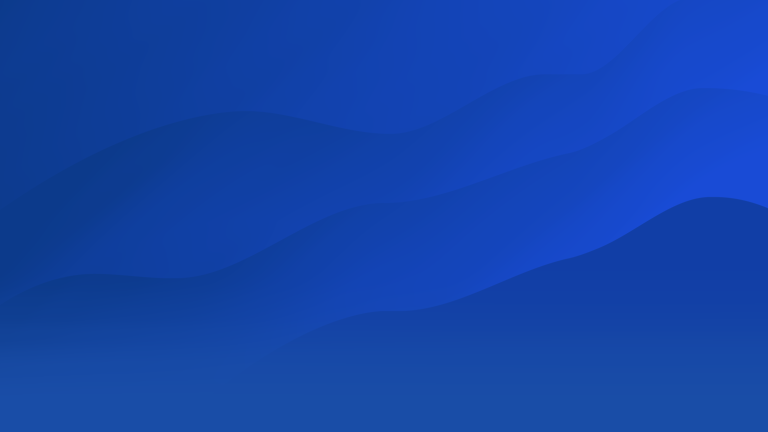
Give the GLSL for this background, as a Shadertoy shader.

```glsl
float hash(vec2 p) {
    vec3 q = fract(vec3(p.xyx) * 0.1031);
    q += dot(q, q.yzx + 33.33);
    return fract((q.x + q.y) * q.z);
}

float noise(vec2 p) {
    vec2 cell = floor(p), f = fract(p);
    f = f * f * (3.0 - 2.0 * f);
    return mix(mix(hash(cell), hash(cell + vec2(1, 0)), f.x),
               mix(hash(cell + vec2(0, 1)), hash(cell + vec2(1, 1)), f.x), f.y);
}

// Ridge heights: a curved climb followed by soft steps
float backRidge(float x) {
    return 0.743 - 0.229 * pow(max(1.0 - x / 0.319, 0.0), 1.72)
         - 0.053 * smoothstep(0.319, 0.508, x)
         + 0.138 * smoothstep(0.508, 0.71, x)
         + 0.177 * smoothstep(0.757, 0.9, x);
}

float middleRidge(float x) {
    return 0.366 - 0.072 * pow(max(1.0 - x / 0.124, 0.0), 2.0)
         - 0.010 * smoothstep(0.124, 0.22, x)
         + 0.174 * smoothstep(0.23, 0.5, x)
         + 0.125 * smoothstep(0.5, 0.79, x)
         + 0.141 * smoothstep(0.74, 0.915, x)
         - 0.018 * pow(max(x - 0.92, 0.0) / 0.08, 2.0);
}

float frontRidge(float x) {
    return 0.28 - 2.31 * pow(max(0.5 - x, 0.0), 1.66)
         + 0.130 * smoothstep(0.52, 0.78, x)
         + 0.134 * smoothstep(0.74, 0.925, x)
         - 0.026 * pow(max(x - 0.93, 0.0) / 0.07, 2.0);
}

// Faint diagonal brush streaks, different on each layer
float streaks(vec2 p, float layer) {
    vec2 q = vec2(dot(p, vec2(0.79, 0.61)), dot(p, vec2(-0.61, 0.79)));
    return 0.07 * (noise(q * vec2(1.8, 11.0) + layer * 17.0) - 0.5)
         + 0.035 * (noise(q * vec2(3.5, 26.0) + layer * 31.0) - 0.5);
}

vec3 blueRamp(float light) {
    return mix(vec3(0.047, 0.228, 0.545), vec3(0.097, 0.295, 0.84), clamp(light, 0.0, 1.0));
}

void mainImage(out vec4 fragColor, in vec2 fragCoord) {
    vec2 uv = fragCoord / iResolution.xy;
    vec2 p = fragCoord / iResolution.y;
    float edge = 0.8 / iResolution.y;

    // Sky brightens to the right
    float light = 0.02 + 0.9 * uv.x + 0.1 * (1.0 - uv.y);
    vec3 color = blueRamp(light + streaks(p, 0.0));

    // Two translucent ridges, darkest just below their crests
    float depth = backRidge(uv.x) - uv.y;
    float shade = light - 0.2 + 0.12 * uv.x + 0.8 * clamp(depth, 0.0, 0.25);
    color = mix(color, blueRamp(shade + streaks(p, 1.0)), smoothstep(-edge, edge, depth));

    depth = middleRidge(uv.x) - uv.y;
    shade = light - 0.2 + 0.11 * uv.x + 0.9 * clamp(depth, 0.0, 0.25);
    color = mix(color, blueRamp(shade + streaks(p, 2.0)), smoothstep(-edge, edge, depth));

    // Flat front ridge
    depth = frontRidge(uv.x) - uv.y;
    color = mix(color, vec3(0.068, 0.245, 0.65), smoothstep(-edge, edge, depth));

    // Low haze with soft horizontal bands
    float haze = 1.0 - smoothstep(0.05, 0.38, uv.y);
    float bands = 0.12 * (noise(vec2(p.x * 0.7, p.y * 38.0)) - 0.5);
    haze = clamp(haze + bands * haze * (1.0 - haze) * 4.0, 0.0, 1.0);
    color = mix(color, vec3(0.099, 0.302, 0.655), haze);

    fragColor = vec4(color, 1.0);
}
```
